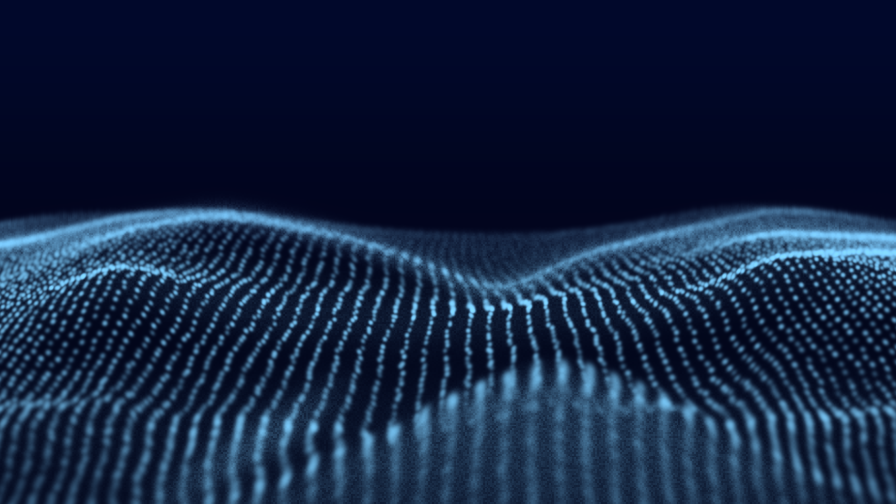
This background is drawn by a Shadertoy shader. Its source:

```glsl
const vec3 SKY_TOP = vec3(0.003, 0.032, 0.170);
const vec3 SKY_LOW = vec3(0.006, 0.018, 0.115);
const vec3 GROUND = vec3(0.006, 0.024, 0.105);
const vec3 DOT_COLOR = vec3(0.53, 0.86, 0.98);
const int FOLDS = 6;            // guide curves, far to near
const int ROWS = 24;            // dot rows between two curves
const float SPACING = 0.040;    // column spacing at focus
const float SIDE_SQUEEZE = 0.45;
const float FOCUS = 2.0;        // depth of the sharp band
const float DOT_RADIUS = 0.0036;
const float FAR_BLUR = 0.0021;
const float NEAR_BLUR = 0.0034;
const float FOLD_EASE = 0.55;   // bunching of rows at each fold
const float JITTER = 0.0030;
const float SWAY = 0.010;
const float SWELL = 0.007;
const float EXPOSURE = 1.5;

float hash(vec2 p) {
    vec3 q = fract(p.xyx * vec3(0.1031, 0.1030, 0.0973));
    q += dot(q, q.yzx + 33.33);
    return fract((q.x + q.y) * q.z);
}

float bump(float x, float center, float width) {
    float d = (x - center) / width;
    return exp(-d * d);
}

// Heights of the guide curves across the canvas
void terrain(float x, out float fold[FOLDS]) {
    float ripple = 0.005 * sin(x * 13.0) + 0.003 * sin(x * 29.0 + 1.0);
    fold[0] = 0.538 + 0.042 * bump(x, 0.32, 0.32) + 0.055 * bump(x, 1.52, 0.22);
    fold[1] = 0.500 + 0.075 * bump(x, 0.42, 0.26) + 0.035 * bump(x, 1.50, 0.30)
            - 0.075 * bump(x, 0.99, 0.16) + 0.4 * ripple;
    fold[2] = 0.372 + 0.092 * bump(x, 0.25, 0.22) + 0.112 * bump(x, 1.65, 0.38) + ripple;
    fold[3] = 0.190 - 0.050 * bump(x, 0.75, 0.20) + 2.0 * ripple;
    fold[4] = -0.030 + 0.300 * bump(x, 1.10, 0.46) + ripple;
    fold[5] = fold[4] - 0.36;
}

// Strength of the dots by depth
float depthGain(float depth) {
    float far = mix(0.05, 1.0, pow(min(depth / FOCUS, 1.0), 1.7));
    float near = mix(1.0, 2.2, smoothstep(FOCUS + 0.6, 4.0, depth));
    return far * near;
}

// Light of one row of blurred dots
float dotRow(vec2 p, float centerX, float height, float depth, float row) {
    float blur = FAR_BLUR * max(FOCUS - depth, 0.0) + NEAR_BLUR * max(depth - FOCUS, 0.0);
    float radius = DOT_RADIUS + blur;
    if (abs(p.y - height) > 3.0 * radius + JITTER) return 0.0;

    float scale = 0.40 + 0.30 * depth - 0.20 * max(depth - 3.0, 0.0);
    float sway = SWAY * sin(depth * 2.8 + p.x * 3.5) + 0.3 * SWAY * sin(depth * 11.0 + p.x * 6.0);
    float x = (p.x - centerX - sway) / scale;
    float squeezed = x * (1.0 + SIDE_SQUEEZE * x * x);
    float cellWidth = SPACING * scale / (1.0 + 3.0 * SIDE_SQUEEZE * x * x);
    float u = squeezed / SPACING;
    float column = floor(u + 0.5);
    float light = 0.0;
    for (int i = -1; i <= 1; i++) {
        float k = column + float(i);
        vec2 cell = vec2(k + 200.0, row);
        vec2 shift = JITTER * (2.0 * vec2(hash(cell), hash(cell + 71.0)) - 1.0);
        vec2 d = (vec2((u - k) * cellWidth, p.y - height) - shift) / radius;
        light += exp(-dot(d, d)) * (0.5 + hash(cell + 19.0));
    }
    float spread = DOT_RADIUS / radius;
    return light * spread * spread * depthGain(depth);
}

void mainImage(out vec4 fragColor, in vec2 fragCoord) {
    vec2 p = fragCoord / iResolution.y;
    float width = iResolution.x / iResolution.y;
    float fold[FOLDS];
    terrain(p.x, fold);

    // Sky and dark ground
    vec3 color = mix(SKY_LOW, SKY_TOP, smoothstep(0.52, 1.0, p.y));
    color = mix(color, GROUND, smoothstep(fold[0] + 0.02, fold[0] - 0.12, p.y));

    // Dot surface, partly hidden behind the near hill
    float hill = smoothstep(fold[4] + 0.03, fold[4] - 0.06, p.y);
    float light = 0.0;
    for (int s = 0; s < FOLDS - 1; s++) {
        float cover = s < 3 ? 1.0 - 0.8 * hill : 1.0;
        if (s == 3) cover = clamp((fold[3] - fold[4]) / 0.15, 0.12, 1.0);
        for (int r = 0; r < ROWS; r++) {
            float f = float(r) / float(ROWS);
            float depth = float(s) + f;
            float eased = mix(f, smoothstep(0.0, 1.0, f), FOLD_EASE);
            float swell = SWELL * sin(depth * 8.0 + p.x * 7.0 + 2.0 * sin(p.x * 4.0));
            float height = mix(fold[s], fold[s + 1], eased) + swell;
            light += cover * dotRow(p, 0.5 * width, height, depth, float(s * ROWS + r));
        }
    }

    // Soft haze on the ridges, the far slope and the near hill
    float haze = 0.13 * bump(p.y, fold[1], 0.022) + 0.06 * bump(p.y, fold[2], 0.06);
    haze += 0.07 * smoothstep(fold[0] + 0.015, fold[0] - 0.03, p.y)
          * smoothstep(fold[1] - 0.05, fold[1] + 0.02, p.y);
    haze += 0.12 * hill + 0.04 * smoothstep(0.32, 0.12, p.y);
    haze += 0.16 * bump(p.y, 0.02 + 0.62 * (p.x - 0.35), 0.045)
          * smoothstep(0.22, 0.40, p.x) * smoothstep(0.75, 0.50, p.x);
    float grain = hash(floor(p * 260.0) + 7.0);
    light += haze * (0.7 + 0.6 * grain);

    // Dim lower corners
    float side = abs(p.x / width - 0.5) * 2.0;
    light *= 1.0 - 0.5 * smoothstep(0.45, 1.0, side) * smoothstep(0.30, 0.0, p.y);
    light *= mix(0.55, 1.0, smoothstep(-0.05, 0.22, p.y));

    color += DOT_COLOR * (1.0 - exp(-EXPOSURE * light));
    fragColor = vec4(min(color, 1.0), 1.0);
}
```
